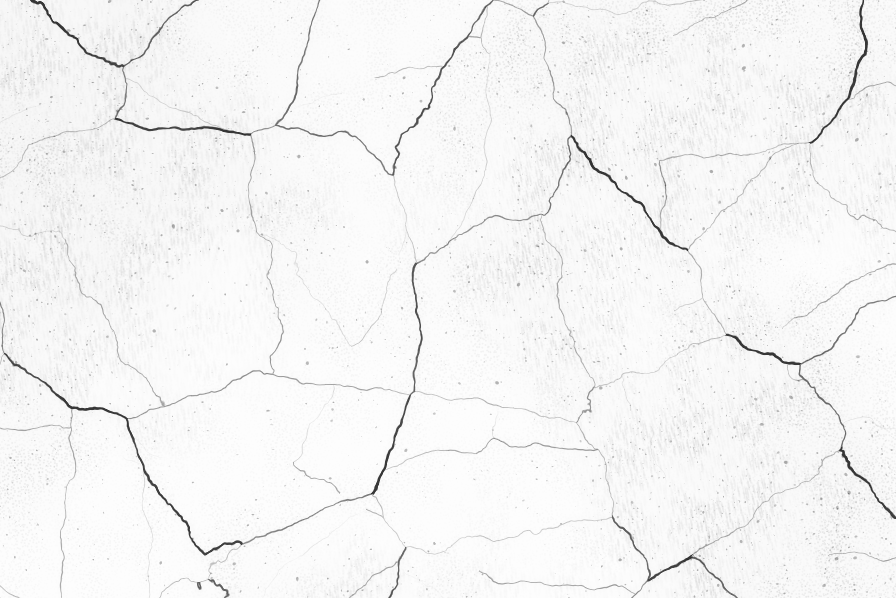
Give the GLSL for this texture, as a Shadertoy shader.

```glsl
// White plaster wall with branching dark cracks, brushed streaks and fine specks.
#define MAIN_SCALE 3.2     // large crack cells per canvas height
#define FINE_SCALE 3.7     // hairline crack cells per canvas height
#define THIN 0.0006        // half width of the faintest crack
#define WIDE 0.0020        // half width of the strongest crack
#define JAGGED 0.23        // wander of the crack lines
#define CRACK_DARK 0.78    // depth of a full crack
#define WALL_WHITE 0.994   // clean plaster
#define GRAIN_DEPTH 0.080  // depth of streaks and grain
#define GRAIN_SCALE 180.0  // grains per canvas height
#define SPECK_AMOUNT 0.30  // share of cells that hold a speck

vec2 hash2(vec2 p) {
    vec3 q = fract(p.xyx * vec3(0.1031, 0.1030, 0.0973));
    q += dot(q, q.yzx + 33.33);
    return fract((q.xx + q.yz) * q.zy);
}

// Layered sines, roughly -1 to 1
float waves(vec2 p) {
    float sum = 0.0, amp = 0.5;
    for (int i = 0; i < 4; i++) {
        p = mat2(0.8, 0.6, -0.6, 0.8) * p * 1.8 + 2.7;
        sum += amp * sin(p.x + 1.4 * sin(p.y));
        amp *= 0.62;
    }
    return sum;
}

// Jagged bending of the plane by sines of rising frequency
vec2 bend(vec2 p) {
    vec2 q = p, sum = vec2(0.0);
    float freq = 6.0;
    for (int i = 0; i < 8; i++) {
        q = mat2(0.8, 0.6, -0.6, 0.8) * q;
        sum += sin(q.yx * freq + freq + 1.3 * sin(q * freq * 0.7)) / freq;
        freq *= 1.9;
    }
    return p + sum * JAGGED;
}

// Distance to the nearest scattered point
float cellular(vec2 p) {
    vec2 cell = floor(p);
    float nearest = 4.0;
    for (int y = -1; y <= 1; y++)
    for (int x = -1; x <= 1; x++) {
        vec2 id = cell + vec2(x, y);
        nearest = min(nearest, length(id + hash2(id) - p));
    }
    return nearest;
}

vec2 seed(vec2 id) { return id + 0.08 + 0.84 * hash2(id + 41.0); }

// Cracks on cell borders: x = ink, yz = cell id; each border has its own strength.
// The stretch matrix undoes the bending, so that line widths stay even.
vec3 cracks(vec2 p, float scale, vec2 strengthRange, mat2 stretch, float pixel) {
    p *= scale;
    vec2 home = vec2(0.0);
    float nearest = 9.0;
    for (int y = -1; y <= 1; y++)
    for (int x = -1; x <= 1; x++) {
        vec2 id = floor(p) + vec2(x, y);
        float d = length(seed(id) - p);
        if (d < nearest) { nearest = d; home = id; }
    }
    vec2 a = seed(home);
    float ink = 0.0, fade = 0.1 * waves(p * 2.5), swell = 1.0 + 0.35 * waves(p * 14.0);
    for (int y = -2; y <= 2; y++)
    for (int x = -2; x <= 2; x++) {
        if (x == 0 && y == 0) continue;
        vec2 id = home + vec2(x, y), b = seed(id), normal = normalize(b - a);
        float d = dot(0.5 * (a + b) - p, normal) / scale;
        d /= max(length(normal * stretch), 0.35);
        float pick = smoothstep(0.1, 1.0, hash2(home + id + 90.0).x);
        float strength = max(mix(strengthRange.x, strengthRange.y, pick) + fade, 0.0);
        float halfWidth = mix(THIN, WIDE, strength * strength) * swell;
        float line = clamp((halfWidth - d) / pixel + 0.5, 0.0, 1.0);
        ink = max(ink, strength * (line + 0.03 * exp(-max(d, 0.0) / 0.006)));
    }
    return vec3(ink, home);
}

// Small soft dots, one per chosen grid cell
float specks(vec2 p, float scale, float amount, float pixel) {
    vec2 id = floor(p * scale);
    vec2 kind = hash2(id + 17.0);
    float size = kind.y * kind.y * kind.y;
    vec2 offset = fract(p * scale) - 0.25 - 0.5 * hash2(id);
    float radius = mix(0.08, 0.22, size) / scale;
    float dotMask = clamp((radius - length(offset) / scale) / pixel + 0.5, 0.0, 1.0);
    return dotMask * step(kind.x, amount) * mix(0.09, 0.30, size);
}

void mainImage(out vec4 fragColor, in vec2 fragCoord) {
    float pixel = 1.0 / iResolution.y;
    vec2 p = fragCoord * pixel;
    vec2 bent = bend(p);
    float e = 0.0005;
    mat2 stretch = mat2(bend(p + vec2(e, 0.0)) - bent, bend(p + vec2(0.0, e)) - bent) / e;

    // Smooth and rough areas of plaster, with clumps inside
    float rough = smoothstep(-0.7, 0.8, waves(p * 2.2 + 5.0));
    float grainy = smoothstep(-0.3, 0.4, waves(p * 3.1 + 12.0));
    float clump = smoothstep(-0.7, 0.8, waves(p * vec2(22.0, 15.0)));
    float corner = smoothstep(0.9, 0.0, length((p - vec2(0.0, 1.0)) * vec2(0.8, 1.0)));
    float tone = WALL_WHITE - 0.014 * rough - 0.014 * corner;

    // Brushed streaks lean to the left, grain is sparse
    vec2 brushed = vec2(p.x + 0.15 * p.y + 0.03 * sin(4.0 * p.x + 3.0 * p.y), p.y);
    float streak = smoothstep(0.55, 0.08, cellular(brushed * GRAIN_SCALE * vec2(1.0, 0.22)));
    float grain = smoothstep(0.48, 0.06, cellular(p * GRAIN_SCALE + 9.0));
    float depth = GRAIN_DEPTH * mix(0.3, 1.0, rough) * mix(0.3, 1.3, clump);
    tone -= depth * mix(streak, grain, 0.3 + 0.6 * grainy);

    // Specks in two sizes
    vec2 uneven = mix(p, bent, 0.4);
    float amount = SPECK_AMOUNT * mix(0.15, 1.0, rough) * mix(0.5, 1.3, clump);
    tone -= specks(uneven, 80.0, 0.4 * amount, pixel);
    tone -= specks(uneven + 3.0, 150.0, amount, pixel);

    // Strong cracks, then hairlines that stop at them
    vec3 strong = cracks(bent + 4.0, MAIN_SCALE, vec2(0.30, 0.98), stretch, pixel);
    vec2 shifted = bent + 4.0 + strong.yz * 7.3;
    vec3 fine = cracks(shifted, FINE_SCALE, vec2(-0.22, 0.42), stretch, pixel);
    tone *= 1.0 - CRACK_DARK * min(max(strong.x, fine.x), 1.0);

    fragColor = vec4(vec3(clamp(tone, 0.0, 1.0)), 1.0);
}
```
